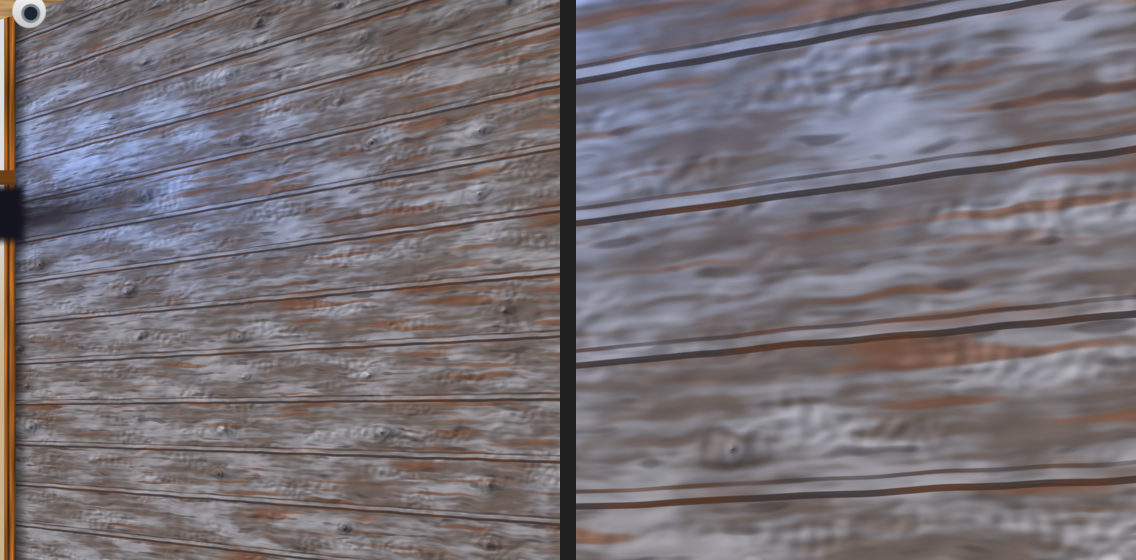
Left, the full canvas; right, a detail of the centre.
Reproduce this texture procedurally as a WebGL 1 fragment shader.

```glsl
precision highp float;
// Weathered plank wall in perspective: tapering boards with beaded seams, stretched
// gradient-noise grain, lit relief, knots and rust, under a blue glow from the left.
// A lacquered window frame, a dark block and a round white lamp sit on the left edge.
uniform vec2 u_resolution;

#define BOARD_LEFT 0.0706   // board height at the left edge
#define BOARD_RIGHT 0.112   // board height at the right edge
#define SEAM_WIDTH 0.022    // half width of a groove, in boards
#define KNOT_SPACING 2.3    // length of wood per possible knot, in boards
#define RELIEF 0.24         // strength of the lit bumps
#define GRAY vec3(0.485, 0.465, 0.475)
#define PALE vec3(0.61, 0.60, 0.62)
#define BROWN vec3(0.425, 0.375, 0.355)
#define DARK vec3(0.25, 0.215, 0.215)
#define RUST vec3(0.46, 0.28, 0.19)
#define BLUE vec3(0.50, 0.58, 0.74)
#define LACQUER vec3(0.70, 0.41, 0.16)

float hash(vec2 p) {
  return fract(sin(dot(p, vec2(127.1, 311.7))) * 4375.85);
}

// Gradient noise, roughly -0.8 to 0.8
float corner(vec2 cell, vec2 offset) {
  float a = 6.2832 * hash(cell);
  return dot(vec2(cos(a), sin(a)), offset);
}
float noise(vec2 p) {
  vec2 i = floor(p), f = fract(p), e = vec2(1.0, 0.0);
  vec2 w = f * f * f * (f * (f * 6.0 - 15.0) + 10.0);
  float low = mix(corner(i, f), corner(i + e.xy, f - e.xy), w.x);
  float high = mix(corner(i + e.yx, f - e.yx), corner(i + e.xx, f - e.xx), w.x);
  return 1.4 * mix(low, high, w.y);
}

float grain(vec2 p) {
  return 0.45 * noise(p * vec2(0.9, 9.0)) + 0.35 * noise(p * vec2(2.6, 17.0))
       + 0.25 * noise(p * vec2(6.0, 14.0));
}

// Surface height: soft lumps, and patches of small blisters
float relief(vec2 p) {
  float blisters = smoothstep(0.05, 0.45, noise(p * vec2(0.9, 3.0) + 7.3));
  return 0.3 * noise(p * vec2(1.6, 8.0)) + 0.5 * noise(p * vec2(3.5, 6.0) + 3.1)
       + 0.6 * blisters * noise(p * vec2(9.0, 12.0));
}

// One knot at most per cell: x, y = offset from its centre, z = radius or 0
vec3 knot(vec2 p, float board) {
  vec2 id = vec2(floor(p.x / KNOT_SPACING), board);
  float along = (id.x + 0.3 + 0.4 * hash(id + 5.0)) * KNOT_SPACING;
  float across = board + 0.32 + 0.4 * hash(id + 9.0);
  float radius = step(0.42, hash(id)) * (0.11 + 0.12 * hash(id + 2.0));
  return vec3(p - vec2(along, across), radius);
}

float line(float d, float halfWidth, float edge) {
  return 1.0 - smoothstep(halfWidth - edge, halfWidth + edge, abs(d));
}

float bump(vec2 p, vec2 center, vec2 radius) {
  vec2 d = (p - center) / radius;
  return exp(-dot(d, d));
}

vec3 wall(vec2 p, float px) {
  // Board coordinates: x along the wood, y counts boards upward
  float height = mix(BOARD_LEFT, BOARD_RIGHT, p.x);
  vec2 b = vec2(log(height) / (BOARD_RIGHT - BOARD_LEFT),
                (p.y - mix(0.277, 0.2865, p.x)) / height);
  b.y += 0.012 * noise(vec2(b.x * 2.0, floor(b.y + 0.5) * 7.0));
  float board = floor(b.y), edge = px / height;
  float seam = fract(b.y + 0.5) - 0.5;

  // Grain bends round each knot
  vec3 k = knot(b, board);
  float kd = length(k.xy * vec2(0.75, 1.3)) / max(k.z, 0.01);
  float inKnot = step(0.01, k.z) * exp(-kd * kd);
  vec2 q = b + vec2(29.0 * hash(vec2(board, 3.0)), 0.0);
  q.y -= 0.6 * k.y * inKnot;
  q += vec2(0.06, 0.022) * vec2(noise(b * 2.5), noise(b * 3.0 + 4.0));

  // Wood colour
  float g = grain(q), patches = noise(q * vec2(0.9, 2.4) + 11.0);
  float warm = 0.3 * (p.x - 0.45);
  vec3 c = mix(BROWN, GRAY, smoothstep(-0.45, 0.15, g + 0.6 * patches - 0.5 * warm));
  c = mix(c, PALE, 0.85 * smoothstep(-0.12, 0.48, 0.7 * g + 0.8 * patches - 0.4 * warm));
  float underSeam = smoothstep(-0.3, -0.02, seam) * step(seam, 0.0);
  float rust = noise(q * vec2(0.7, 9.0) + 19.0) + 0.35 * g + warm + 0.25 * underSeam;
  rust += 0.4 * noise(b * vec2(0.5, 0.8) + 2.0);
  c = mix(c, RUST, 0.65 * smoothstep(0.3, 0.8, rust));

  // Cracks, lit relief and knots
  float crack = noise(q * vec2(1.2, 9.0) + 41.0) + 0.5 * noise(q * vec2(4.0, 8.0));
  c = mix(c, DARK, 0.5 * smoothstep(0.4, 0.85, crack));
  float lit = relief(q) - relief(q + vec2(-0.045, 0.035));
  c *= 1.0 + RELIEF * clamp(1.3 * lit, -0.9, 0.8);
  float ring = sin(kd * 6.0 + 5.0 * noise(b * 6.0));
  float side = dot(normalize(k.xy + 0.0001), vec2(-0.6, 0.8));
  c *= 1.0 + inKnot * (0.12 * ring + 0.28 * side - 0.16);

  // Seam: main groove, pale bead, thin upper groove
  float worn = 0.75 + 0.5 * noise(vec2(b.x * 1.7, floor(b.y + 0.5) * 5.0));
  vec3 groove = mix(DARK, RUST * 0.75, smoothstep(-0.2, 0.4, warm + noise(b * 1.3)));
  c = mix(c, PALE * (0.97 + 0.3 * g), 0.75 * worn * line(seam - 0.055, 0.03, edge));
  c = mix(c, groove, 0.8 * worn * line(seam - 0.105, 0.6 * SEAM_WIDTH, edge));
  c = mix(c, groove * 0.9, 0.85 * line(seam, SEAM_WIDTH, edge));

  // Window glow, shadow streak and falloff beside the frame
  float glow = bump(p, vec2(0.2, 0.69), vec2(0.42, 0.19));
  c = mix(c, c * BLUE * 1.85, 0.95 * glow);
  c *= 1.0 + 0.12 * bump(p, vec2(0.17, 0.74), vec2(0.15, 0.08));
  float streak = exp(-pow((b.y - 4.6 + 0.3 * g) / 0.5, 2.0));
  streak *= 1.0 - smoothstep(0.03, 0.34, p.x);
  c = mix(c, vec3(0.13, 0.11, 0.13), 0.85 * streak);
  c *= 1.0 - 0.1 * smoothstep(0.82, 1.0, p.y);
  return c * mix(0.5, 1.0, smoothstep(0.025, 0.055, p.x));
}

void main() {
  vec2 p = gl_FragCoord.xy / u_resolution;
  float px = 1.0 / min(u_resolution.x, u_resolution.y);
  vec3 c = wall(p, px);

  // Window frame with a bright pane and dark mouldings
  vec3 frame = LACQUER * (0.9 + 0.3 * noise(p * vec2(160.0, 9.0)));
  frame *= 1.0 - 0.55 * line(p.x - 0.015, 0.002, px) - 0.5 * smoothstep(0.022, 0.028, p.x);
  vec3 pane = mix(vec3(0.79, 0.70, 0.55), vec3(0.86, 0.87, 0.9), smoothstep(0.3, 0.7, p.y));
  frame = mix(frame, pane, 1.0 - smoothstep(0.006, 0.009, p.x));
  frame = mix(frame, LACQUER * 0.6, line(p.y - 0.683, 0.013, px));
  c = mix(c, frame, line(p.x, 0.028, px));
  vec2 block = abs(p - vec2(0.0, 0.618)) - vec2(0.042, 0.05);
  c = mix(c, vec3(0.08, 0.08, 0.12), 1.0 - smoothstep(-0.012, 0.01, max(block.x, block.y)));

  // Top beam and round lamp
  float beam = p.y - 0.965 - 0.3 * p.x;
  c = mix(c, vec3(0.79, 0.62, 0.43) * (0.9 + 0.4 * noise(p * vec2(8.0, 120.0))),
          smoothstep(-px, px, beam));
  float dome = length(p - vec2(0.052, 0.98));
  float lens = length(p - vec2(0.055, 0.976));
  vec3 shell = vec3(0.87 - 6.0 * dome * dome - 3.0 * (0.98 - p.y));
  c = mix(c, shell, line(dome, 0.03, px));
  c = mix(c, vec3(0.5, 0.52, 0.55), line(lens, 0.017, px));
  c = mix(c, vec3(0.12, 0.14, 0.2), line(lens, 0.012, px));
  gl_FragColor = vec4(clamp(c, 0.0, 1.0), 1.0);
}
```
